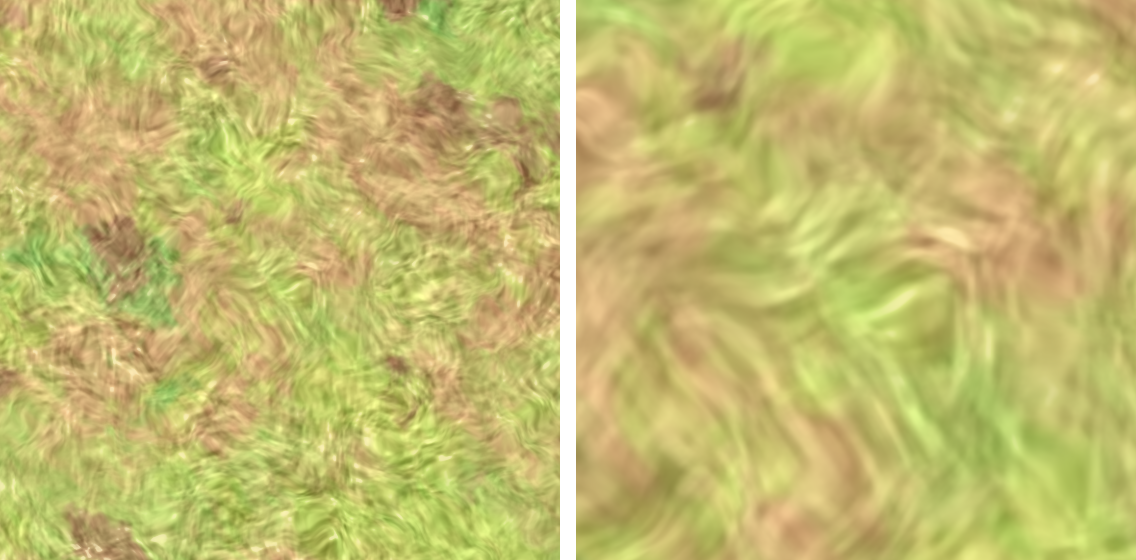
Left, the full canvas; right, a detail of the centre.
Reproduce this texture procedurally as a Shadertoy shader.

```glsl
// Sun-bleached lawn seen from above: soft patches of green, olive, straw and soil,
// coloured by layered value noise and covered with short blurred blades, which are
// stretched noise in several directions blended by smooth local weights.

float hash(vec2 p) {
    return fract(sin(dot(p, vec2(127.1, 311.7))) * 43758.5453);
}

float noise(vec2 p) {
    vec2 cell = floor(p), f = fract(p);
    f = f * f * f * (f * (f * 6.0 - 15.0) + 10.0);
    float low = mix(hash(cell), hash(cell + vec2(1, 0)), f.x);
    float high = mix(hash(cell + vec2(0, 1)), hash(cell + vec2(1, 1)), f.x);
    return mix(low, high, f.y);
}

mat2 rotation(float angle) {
    float c = cos(angle), s = sin(angle);
    return mat2(c, s, -s, c);
}

float fbm(vec2 p) {
    float sum = 0.0, amplitude = 0.5;
    for (int i = 0; i < 5; i++) {
        sum += amplitude * noise(p);
        p = rotation(0.65) * p * 2.03 + 13.7;
        amplitude *= 0.53;
    }
    return sum / 1.02;
}

// Signed brightness of the blades, with one dominant direction per small region
float blades(vec2 uv) {
    float sum = 0.0, power = 0.0;
    for (int i = 0; i < 5; i++) {
        float k = float(i);
        vec2 p = rotation(k * 0.628 + 0.35) * uv + k * 3.17;
        float weight = pow(noise(uv * 9.0 + k * 17.3), 3.0) + 0.01;
        float coarse = noise(p * vec2(36.0, 95.0)) - 0.5;
        float fine = noise(p * vec2(75.0, 170.0) + 31.0) - 0.5;
        sum += weight * (coarse + 0.55 * fine);
        power += weight * weight;
    }
    return sum / sqrt(power);
}

void mainImage(out vec4 fragColor, in vec2 fragCoord) {
    vec2 uv = fragCoord / iResolution.y;

    // Gentle bending keeps blades and patch borders from running straight
    vec2 bend = vec2(noise(uv * 22.0), noise(uv * 22.0 + 50.0)) - 0.5;
    vec2 p = uv + 0.018 * bend;

    // Ground colour, from living grass to dry straw
    float dryness = fbm(p * 5.0 + vec2(3.1, 8.4));
    vec3 color = mix(vec3(0.72, 0.78, 0.42), vec3(0.77, 0.75, 0.435),
                     smoothstep(0.36, 0.52, dryness));
    color = mix(color, vec3(0.81, 0.68, 0.46), smoothstep(0.51, 0.66, dryness));

    // Scattered lush tufts, some yellow-green and a few deep green
    float lush = fbm(p * 4.5 + 61.0);
    color = mix(color, vec3(0.75, 0.84, 0.38), 0.6 * smoothstep(0.57, 0.70, lush));
    float deep = fbm(p * 4.0 + 27.0);
    color = mix(color, vec3(0.55, 0.74, 0.39), 0.7 * smoothstep(0.63, 0.73, deep));

    // Bare soil gathers near the upper right
    float corner = 1.0 - smoothstep(0.05, 0.40, distance(uv, vec2(1.0, 0.85)));
    float soil = fbm(p * 5.5 + 92.0) + 0.19 * corner;
    color = mix(color, vec3(0.65, 0.51, 0.36), 0.9 * smoothstep(0.61, 0.74, soil));

    // Blade shading, stronger in some regions than in others
    float contrast = mix(0.65, 1.35, noise(uv * 8.0 + 7.0));
    float light = blades(p) * contrast;
    float mottle = fbm(p * 24.0 + 5.0) - 0.5;
    color += vec3(0.23, 0.23, 0.20) * light + vec3(0.20, 0.19, 0.15) * mottle;

    // Small hue shifts between neighbouring blades
    float hue = noise(rotation(0.8) * p * vec2(30.0, 60.0) + 19.0) - 0.5;
    color += hue * vec3(0.055, -0.035, 0.02);

    // Rare pale glints on the brightest blades
    float glint = smoothstep(0.36, 0.65, light) * smoothstep(0.45, 0.70, noise(uv * 13.0 + 44.0));
    color = mix(color, vec3(0.97, 0.92, 0.74), 0.6 * glint);

    fragColor = vec4(clamp(color, 0.0, 1.0), 1.0);
}
```
